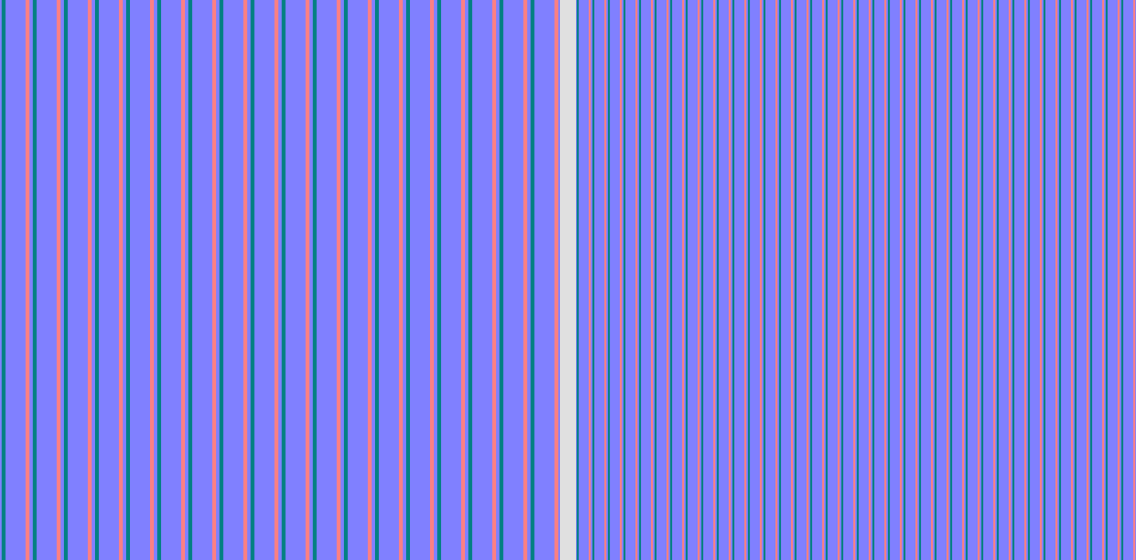
Left, the tile; right, the same tile 2 across and 2 down.
A Shadertoy shader for this pattern:

```glsl
const float GROOVES = 18.0;        // whole grooves across the canvas
const float WALL_OFFSET = 0.116;   // wall centre from groove centre, in repeats
const float WALL_WIDTH = 0.123;    // in repeats
const float WALL_TILT = 0.98;      // 0 is flat, 1 is vertical

// Antialiased coverage of a vertical band in a repeat that wraps
float bandCoverage(float x, float centre, float width, float pixel) {
    float distanceToCentre = abs(fract(x - centre + 0.5) - 0.5);
    return clamp((0.5 * width - distanceToCentre) / pixel + 0.5, 0.0, 1.0);
}

// Packs a direction from -1..1 into a colour
vec3 encodeNormal(vec3 normal) {
    return 0.5 + 0.5 * normal;
}

void mainImage(out vec4 fragColor, in vec2 fragCoord) {
    float x = fragCoord.x / iResolution.x * GROOVES;
    float pixel = GROOVES / iResolution.x;

    // Opposing walls on either side of each groove floor
    float leftFacing = bandCoverage(x, WALL_OFFSET, WALL_WIDTH, pixel);
    float rightFacing = bandCoverage(x, -WALL_OFFSET, WALL_WIDTH, pixel);

    // Flat faces point straight out; walls lean sideways
    vec3 flatNormal = vec3(0.0, 0.0, 1.0);
    vec3 wallNormal = vec3(WALL_TILT, 0.0, 1.0 - WALL_TILT);
    vec3 normal = mix(flatNormal, wallNormal * vec3(-1.0, 1.0, 1.0), leftFacing);
    normal = mix(normal, wallNormal, rightFacing);

    fragColor = vec4(encodeNormal(normal), 1.0);
}
```
